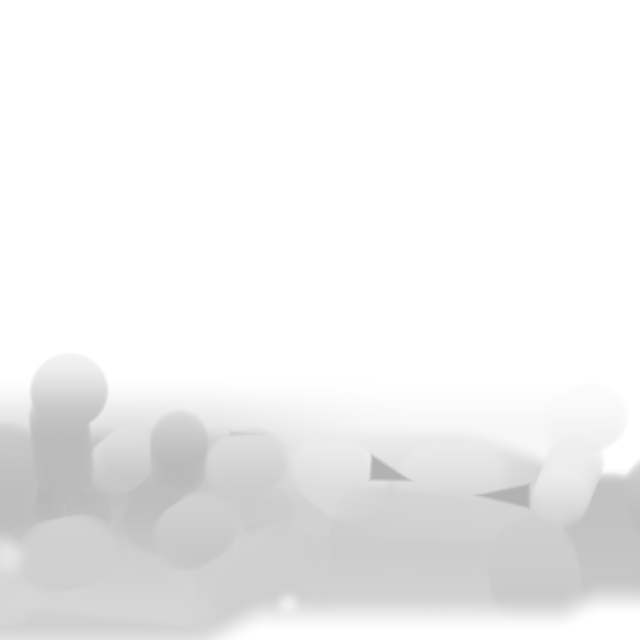
This background is drawn by a Shadertoy shader. Its source:

```glsl
#define STAMPS 14
#define FLOW 0.3
#define EDGE 0.14
#define PUFFS 40
#define PUFF_CONTRAST 0.035
#define HAZE_TOP 0.415
#define BODY_TOP 0.325

float hash(float n) {
    n = fract(n * 0.1031);
    n *= n + 33.33;
    return fract(n * (n + n));
}

// Coverage of a soft-edged disc
float disc(vec2 p, vec2 center, float radius) {
    return 1.0 - smoothstep(radius * (1.0 - EDGE), radius, length(p - center));
}

// Overlapping translucent discs along a line, shaded from top to bottom
void brush(inout float gray, vec2 p, vec4 line, float radius, vec2 shade) {
    for (int i = 0; i < STAMPS; i++) {
        vec2 center = mix(line.xy, line.zw, float(i) / float(STAMPS - 1));
        float height = smoothstep(-radius, radius, p.y - center.y);
        float tone = mix(shade.y, shade.x, height);
        gray = mix(gray, tone, FLOW * disc(p, center, radius));
    }
}

// Signed distance to the line through a and b, positive on its left
float side(vec2 p, vec2 a, vec2 b) {
    vec2 d = normalize(b - a);
    return d.x * (p.y - a.y) - d.y * (p.x - a.x);
}

// Dark gap between clouds; corners run counter-clockwise
void wedge(inout float gray, vec2 p, vec2 a, vec2 b, vec2 c, float tone) {
    float inside = min(side(p, a, b), min(side(p, b, c), side(p, c, a)));
    gray = mix(gray, tone, smoothstep(-0.003, 0.005, inside));
}

// High haze above a dense bank of cloud
float cloudBank(vec2 p) {
    float haze = 1.0 - smoothstep(0.32, HAZE_TOP, p.y);
    float gray = 1.0 - haze * mix(0.12, 0.035, smoothstep(0.2, 0.65, p.x));
    gray = mix(gray, 1.0, smoothstep(0.86, 0.95, p.x));

    vec2 shadow = (p - vec2(0.15, 0.24)) / vec2(0.17, 0.08);
    float tone = 0.82 - 0.09 * exp(-dot(shadow, shadow));
    tone -= 0.07 * smoothstep(0.85, 0.95, p.x);
    float middle = smoothstep(0.3, 0.5, p.x) * (1.0 - smoothstep(0.75, 0.9, p.x));
    tone = mix(tone, 0.92, middle * smoothstep(0.2, 0.33, p.y));

    float top = BODY_TOP - 0.07 * smoothstep(0.7, 0.95, p.x);
    return mix(gray, tone, 1.0 - smoothstep(top - 0.02, top + 0.015, p.y));
}

void mainImage(out vec4 fragColor, in vec2 fragCoord) {
    vec2 p = fragCoord / iResolution.xy;
    float gray = cloudBank(p);

    // Faint scattered puffs
    for (int i = 0; i < PUFFS; i++) {
        float n = float(i) * 3.0 + 1.0;
        vec2 center = vec2(hash(n), mix(0.06, 0.24, hash(n + 131.0)));
        float radius = mix(0.03, 0.07, hash(n + 277.0));
        gray += PUFF_CONTRAST * (hash(n + 419.0) - 0.5) * disc(p, center, radius);
    }

    // Left clouds and the rising column
    brush(gray, p, vec4(0.00, 0.22, 0.01, 0.285), 0.060, vec2(0.79, 0.74));
    brush(gray, p, vec4(0.18, 0.27, 0.21, 0.295), 0.048, vec2(0.89, 0.78));
    brush(gray, p, vec4(0.28, 0.27, 0.28, 0.315), 0.048, vec2(0.82, 0.72));
    brush(gray, p, vec4(0.10, 0.26, 0.092, 0.35), 0.050, vec2(0.77, 0.72));
    brush(gray, p, vec4(0.112, 0.39, 0.104, 0.388), 0.061, vec2(0.95, 0.75));
    brush(gray, p, vec4(0.25, 0.20, 0.24, 0.18), 0.050, vec2(0.74, 0.78));
    brush(gray, p, vec4(0.02, 0.10, 0.30, 0.07), 0.055, vec2(0.81, 0.85));
    brush(gray, p, vec4(0.08, 0.13, 0.13, 0.14), 0.060, vec2(0.82, 0.81));
    brush(gray, p, vec4(0.29, 0.16, 0.32, 0.18), 0.056, vec2(0.82, 0.78));

    // Middle clouds
    brush(gray, p, vec4(0.37, 0.27, 0.40, 0.28), 0.055, vec2(0.87, 0.80));
    brush(gray, p, vec4(0.55, 0.24, 0.51, 0.27), 0.062, vec2(0.93, 0.85));
    brush(gray, p, vec4(0.68, 0.24, 0.73, 0.25), 0.072, vec2(0.92, 0.82));
    wedge(gray, p, vec2(0.577, 0.249), vec2(0.645, 0.248), vec2(0.58, 0.291), 0.70);
    wedge(gray, p, vec2(0.74, 0.226), vec2(0.828, 0.205), vec2(0.828, 0.245), 0.70);
    wedge(gray, p, vec2(0.357, 0.318), vec2(0.41, 0.322), vec2(0.36, 0.327), 0.80);
    brush(gray, p, vec4(0.58, 0.18, 0.74, 0.16), 0.066, vec2(0.83, 0.80));
    brush(gray, p, vec4(0.38, 0.07, 0.44, 0.13), 0.060, vec2(0.82, 0.81));
    brush(gray, p, vec4(0.50, 0.10, 0.76, 0.09), 0.068, vec2(0.80, 0.83));

    // Right clouds
    brush(gray, p, vec4(0.93, 0.35, 0.90, 0.34), 0.056, vec2(0.985, 0.94));
    brush(gray, p, vec4(0.95, 0.19, 0.96, 0.13), 0.076, vec2(0.76, 0.78));
    brush(gray, p, vec4(1.04, 0.20, 1.03, 0.235), 0.060, vec2(0.80, 0.74));
    brush(gray, p, vec4(0.90, 0.28, 0.875, 0.22), 0.048, vec2(0.94, 0.84));
    brush(gray, p, vec4(0.84, 0.08, 0.83, 0.125), 0.075, vec2(0.81, 0.79));

    // Bright breaks and the fading lower edge
    gray = mix(gray, 0.95, 0.8 * (1.0 - smoothstep(0.0, 0.025, length(p - vec2(0.45, 0.056)))));
    gray = mix(gray, 0.93, 0.7 * (1.0 - smoothstep(0.0, 0.04, length(p - vec2(0.012, 0.13)))));
    float base = mix(-0.035, 0.012, smoothstep(0.3, 0.42, p.x));
    base += 0.025 * smoothstep(0.87, 0.94, p.x);
    gray = mix(1.0, gray, smoothstep(base, base + 0.06, p.y));

    fragColor = vec4(vec3(clamp(gray, 0.0, 1.0)), 1.0);
}
```
